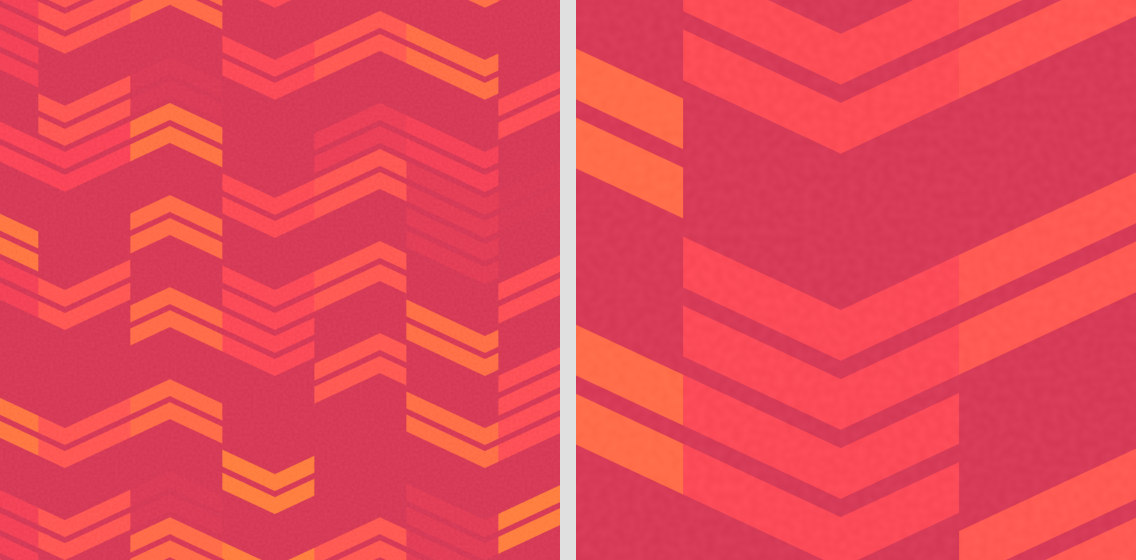
Left: the whole. Right: its middle third, enlarged.
A WebGL 1 fragment shader for this pattern:

```glsl
precision highp float;
// Warm two-stripe chevron blocks scattered over columns of a crimson zigzag field.

uniform vec2 u_resolution;

// Layout, in canvas units
const float COLUMN_WIDTH  = 0.1643;
const float COLUMN_OFFSET = 0.0685;
const float ROW_HEIGHT    = 0.0822;
const float STRIPES       = 2.0;     // stripes per block
const float STRIPE_FILL   = 0.735;   // painted part of each stripe pitch
const float ZIGZAG_HALF   = 0.1875;  // from a peak to the next valley
const float ZIGZAG_SLOPE  = 0.466;
const vec2  PEAK          = vec2(0.3034, 0.0195); // x, depth below the top

// Colour ramp, from empty block to hottest block
const vec3 CRIMSON = vec3(0.84, 0.23, 0.34);
const vec3 ROSE    = vec3(0.98, 0.27, 0.35);
const vec3 CORAL   = vec3(1.00, 0.34, 0.335);
const vec3 AMBER   = vec3(1.00, 0.50, 0.25);

const float HEAT_GAIN   = 1.4;
const float HEAT_CURVE  = 0.85;
const float SEED        = 17.0;
const float GRAIN_SCALE = 190.0;
const float GRAIN_DEPTH = 0.022;

float hash(vec2 p) {
  vec3 q = fract(vec3(p.xyx) * 0.1031);
  q += dot(q, q.yzx + 33.33);
  return fract((q.x + q.y) * q.z);
}

vec2 gradientAt(vec2 p) {
  float angle = 6.28318 * hash(p);
  return vec2(cos(angle), sin(angle));
}

float gradientNoise(vec2 p) {
  vec2 i = floor(p);
  vec2 f = p - i;
  vec2 w = f * f * f * (f * (f * 6.0 - 15.0) + 10.0);
  vec2 e = vec2(1.0, 0.0);
  float a = dot(gradientAt(i), f);
  float b = dot(gradientAt(i + e), f - e);
  float c = dot(gradientAt(i + e.yx), f - e.yx);
  float d = dot(gradientAt(i + e.xx), f - e.xx);
  return mix(mix(a, b, w.x), mix(c, d, w.x), w.y);
}

// A block glows by how far it exceeds its vertical neighbours, so runs stay short
float blockHeat(vec2 block) {
  vec2 p = block + SEED;
  float neighbours = 0.5 * (hash(p - vec2(0.0, 1.0)) + hash(p + vec2(0.0, 1.0)));
  float excess = max(hash(p) - neighbours, 0.0);
  return min(pow(HEAT_GAIN * excess, HEAT_CURVE), 1.0);
}

vec3 heatColor(float heat) {
  vec3 color = mix(CRIMSON, ROSE, clamp(heat / 0.3, 0.0, 1.0));
  color = mix(color, CORAL, clamp((heat - 0.3) / 0.2, 0.0, 1.0));
  return mix(color, AMBER, clamp((heat - 0.5) / 0.5, 0.0, 1.0));
}

void main() {
  vec2 uv = gl_FragCoord.xy / u_resolution;
  float pixel = 1.0 / min(u_resolution.x, u_resolution.y);

  // Depth measured along the zigzag, in stripe pitches
  float fromPeak = abs(mod(uv.x - PEAK.x + ZIGZAG_HALF, 2.0 * ZIGZAG_HALF) - ZIGZAG_HALF);
  float depth = 1.0 - uv.y - PEAK.y - ZIGZAG_SLOPE * fromPeak;
  float pitch = ROW_HEIGHT / STRIPES;
  float stripe = depth / pitch + 0.5 * (1.0 - STRIPE_FILL);
  float row = floor(stripe / STRIPES);

  // Painted part of each stripe
  float edge = abs(fract(stripe) - 0.5) - 0.5 * STRIPE_FILL;
  float blur = 0.6 * pixel * (1.0 + ZIGZAG_SLOPE) / pitch;
  float paint = 1.0 - smoothstep(-blur, blur, edge);

  // Blend the two columns that meet at the nearest boundary
  float across = (uv.x - COLUMN_OFFSET) / COLUMN_WIDTH;
  float boundary = floor(across + 0.5);
  float side = smoothstep(-0.6 * pixel, 0.6 * pixel, (across - boundary) * COLUMN_WIDTH);
  vec3 left = heatColor(blockHeat(vec2(boundary - 1.0, row)));
  vec3 right = heatColor(blockHeat(vec2(boundary, row)));
  vec3 color = mix(CRIMSON, mix(left, right, side), paint);

  // Faint paper grain
  color += GRAIN_DEPTH * gradientNoise(uv * GRAIN_SCALE);
  gl_FragColor = vec4(clamp(color, 0.0, 1.0), 1.0);
}
```
